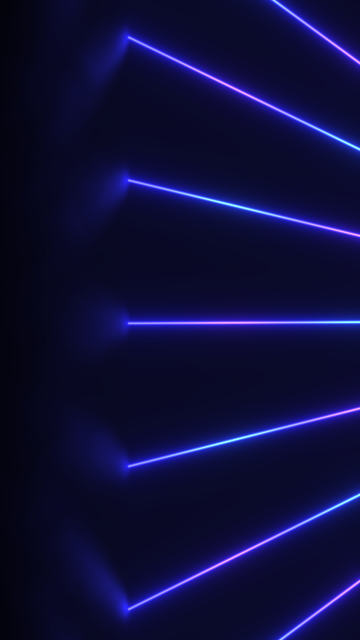
A Shadertoy shader for this background:

```glsl
const vec3 NIGHT  = vec3(0.034, 0.035, 0.135);
const vec3 BLUE   = vec3(0.20, 0.22, 1.00);
const vec3 DEEP   = vec3(0.12, 0.09, 0.85);
const vec3 CYAN   = vec3(0.25, 0.82, 1.00);
const vec3 VIOLET = vec3(0.74, 0.34, 1.00);
const float WALL_X = 0.2018;
const float EDGE_X = 0.5625;

float bump(float x, float center, float width) {
    float d = (x - center) / width;
    return exp(-d * d);
}

// Distance to a segment in x, position along it in y
vec2 segment(vec2 p, vec2 a, vec2 b) {
    vec2 ab = b - a;
    float t = clamp(dot(p - a, ab) / dot(ab, ab), 0.0, 1.0);
    return vec2(length(p - a - ab * t), t);
}

// Layered, warped sines in the range 0..1
float smoke(vec2 p) {
    float sum = 0.0, gain = 0.5;
    for (int i = 0; i < 4; i++) {
        p += 0.6 * sin(p.yx * 1.3 + float(i));
        sum += gain * sin(p.x) * sin(p.y);
        p = mat2(1.5, 1.1, -1.1, 1.5) * p;
        gain *= 0.5;
    }
    return 0.5 + 0.5 * sum;
}

// Hue along a beam: blue, middle hue, blue, end hue
vec3 beamHue(float t, float odd) {
    vec3 midHue = mix(VIOLET, CYAN, odd);
    vec3 endHue = mix(CYAN, VIOLET, odd);
    vec3 hue = mix(BLUE, midHue, bump(t, 0.45, 0.24));
    return mix(hue, endHue, bump(t, 1.0, 0.24));
}

vec3 beam(vec2 p, vec2 start, vec2 end, float odd) {
    vec2 s = segment(p, start, end);
    float d = s.x;
    vec3 hue = beamHue(s.y, odd);
    vec3 core = mix(hue, vec3(0.9, 0.9, 1.0), 0.4) * bump(d, 0.0, 0.0019);
    vec3 halo = mix(DEEP, hue * hue, 0.2) * 0.78 * exp(-d / 0.0075);
    vec3 wide = mix(DEEP * vec3(0.8, 0.6, 0.8), hue * hue * 0.7, 0.2) * 0.28 * exp(-d / 0.03);
    float beyondWall = smoothstep(-0.03, 0.005, p.x - start.x);
    return core + halo * mix(0.7, 1.0, beyondWall) + wide * mix(0.5, 1.0, beyondWall);
}

// Fan of haze to the left of a beam's source
float haze(vec2 q, float lean) {
    float l = max(-q.x, 0.0);
    float spread = 0.016 + 0.62 * l;
    float fan = bump(q.y, -lean * l, spread);
    return fan * exp(-l / 0.058) * smoothstep(-0.004, 0.008, -q.x);
}

void mainImage(out vec4 fragColor, in vec2 fragCoord) {
    vec2 p = fragCoord / iResolution.xy * vec2(EDGE_X, 1.0);

    // Dark room, fading towards the left
    vec3 color = NIGHT * mix(0.25, 1.0, smoothstep(-0.02, 0.2, p.x));
    float mottle = mix(0.6, 1.3, smoke(p * 38.0));

    // Beams spaced evenly along the wall and along the right edge
    for (int i = -3; i <= 3; i++) {
        float k = float(i);
        vec2 start = vec2(WALL_X, 0.4948 + 0.2233 * k);
        vec2 end = vec2(EDGE_X, 0.4967 + 0.1348 * k);
        color += beam(p, start, end, mod(abs(k), 2.0));
        float strength = 0.40 + 0.08 * abs(k);
        color += vec3(0.17, 0.16, 0.92) * strength * mottle * haze(p - start, 0.5 * k);
    }

    fragColor = vec4(min(color, 1.0), 1.0);
}
```
